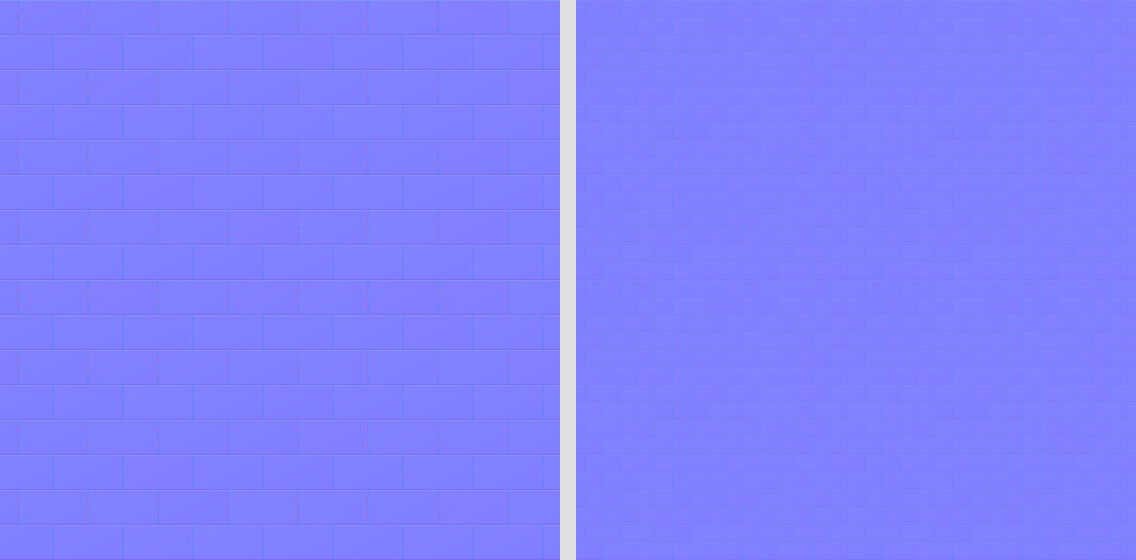
Left: one tile. Right: repeated 2 by 2.
Write a three.js fragment shader that draws this texture map.

```glsl
// Tangent-space normal map of a running-bond brick wall, 8 bricks by 16 rows.
// Each brick is a smooth, faintly crowned face with a crisp thin bevel on its
// four sides; wrapping layered sines nudge the joints so that edges look chipped.
varying vec2 vUv;

const vec2 BRICKS = vec2(8.0, 16.0);
const float BEVEL = 1.0 / 512.0;       // bevel width, in canvas units
const float SLOPE = 0.078;             // colour shift on a bevel
const vec3 FACE = vec3(0.507, 0.502, 1.0);
const float TAU = 6.2831853;

float hash(vec2 p) {
  return fract(sin(dot(p, vec2(127.1, 311.7))) * 4375.85);
}

// 1 inside the bevel, 0 on the face, with a narrow soft edge
float bevel(float distanceToJoint, float width) {
  return 1.0 - smoothstep(0.8 * width, 1.2 * width, distanceToJoint);
}

// Whole-number frequencies make the waves wrap at the canvas border
float waves(vec2 uv, float phase) {
  float a = sin(TAU * dot(uv, vec2(3.0, 5.0)) + phase);
  float b = sin(TAU * dot(uv, vec2(-7.0, 11.0)) + 2.0 * phase + a);
  float c = sin(TAU * dot(uv, vec2(19.0, 13.0)) + 3.0 * phase + b);
  return (a + b + c) / 3.0;
}

// Shift every other row by half a brick
vec2 bond(vec2 uv, vec2 count) {
  vec2 p = uv * count;
  p.x += 0.25 + 0.5 * mod(floor(p.y), 2.0);
  return p;
}

void main() {
  vec2 p = bond(vUv, BRICKS);
  vec2 id = mod(floor(p), BRICKS);
  vec2 local = fract(p);

  // Distances to the lower-left and upper-right sides of the brick,
  // with the upright joints chipped sideways here and there
  float chip = 0.7 * BEVEL * waves(vUv * 8.0, 1.3);
  vec2 low = local / BRICKS;
  vec2 high = (1.0 - local) / BRICKS;
  float left = bevel(low.x + chip, BEVEL);
  float right = bevel(high.x - chip, BEVEL);
  float bottom = bevel(low.y, BEVEL);
  float top = bevel(high.y, BEVEL);

  // Faces: tilt per brick plus a faint diagonal falloff
  vec2 tilt = vec2(hash(id), hash(id + 31.0)) - 0.5;
  float falloff = local.y - local.x;
  vec2 slope = 0.006 * tilt + 0.006 * falloff;

  // Bevels lean outward, slightly uneven along their length
  float wear = 1.0 + 0.08 * waves(vUv * 4.0, 2.1);
  slope += SLOPE * wear * vec2(right - left, top - bottom);

  float edge = max(max(left, right), max(bottom, top));
  vec3 color = FACE + vec3(slope, -0.04 * edge);
  gl_FragColor = vec4(color, 1.0);
}
```
